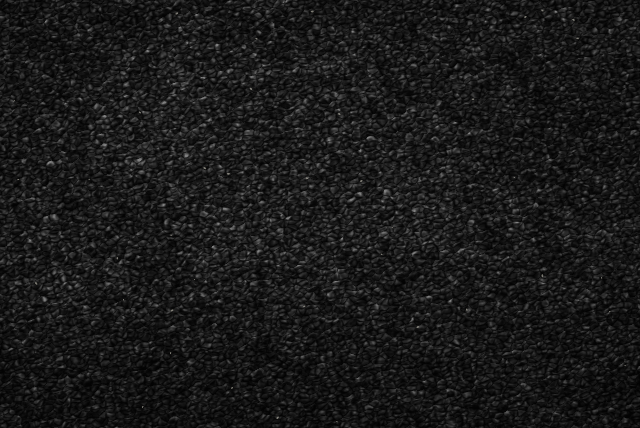
A WebGL 1 fragment shader for this texture:

```glsl
precision highp float;

// Dark asphalt: small tilted stones packed in black binder under dim light.
// Cellular stones give shapes and crevices, gradient noise adds rough relief,
// and the summed relief is turned into grey by an exponential tone curve.

uniform vec2 u_resolution;

const float TAU = 6.28318;
const float TILT = 0.24;                      // stones rise to the right
const vec2 STONE_DENSITY = vec2(60.0, 95.0);  // stones per canvas height
const vec2 LIGHT_CENTRE = vec2(0.42, 0.62);
const vec3 FLECK_COLOUR = vec3(0.62, 0.61, 0.57);

float hash(vec2 p) {
    vec3 q = fract(vec3(p.xyx) * 0.1031);
    q += dot(q, q.yzx + 33.33);
    return fract((q.x + q.y) * q.z);
}

vec2 hash2(vec2 p) {
    return vec2(hash(p), hash(p + vec2(71.7, 193.1)));
}

mat2 rotation(float angle) {
    float c = cos(angle);
    float s = sin(angle);
    return mat2(c, -s, s, c);
}

float cornerSlope(vec2 corner, vec2 offset) {
    float angle = TAU * hash(corner);
    return dot(vec2(cos(angle), sin(angle)), offset);
}

// Gradient noise, centred on zero
float gradientNoise(vec2 p) {
    vec2 i = floor(p);
    vec2 f = p - i;
    vec2 w = f * f * f * (f * (f * 6.0 - 15.0) + 10.0);
    vec2 e = vec2(1.0, 0.0);
    float low = mix(cornerSlope(i, f), cornerSlope(i + e.xy, f - e.xy), w.x);
    float high = mix(cornerSlope(i + e.yx, f - e.yx),
                     cornerSlope(i + e.xx, f - e.xx), w.x);
    return mix(low, high, w.y);
}

// Nearest stone: x = gap to its neighbour, y = height above centre, z = tone
vec3 stoneCell(vec2 p) {
    vec2 cell = floor(p);
    float nearest = 8.0;
    float second = 8.0;
    float rise = 0.0;
    float tone = 0.0;
    for (int y = -1; y <= 1; y++) {
        for (int x = -1; x <= 1; x++) {
            vec2 id = cell + vec2(float(x), float(y));
            vec2 away = p - id - hash2(id + 200.0);
            float d = length(away);
            if (d < nearest) {
                second = nearest;
                nearest = d;
                rise = away.y;
                tone = hash(id + 517.0);
            } else {
                second = min(second, d);
            }
        }
    }
    return vec3(second - nearest, rise, tone);
}

// Roughness of the stones and binder, about unit spread around zero
float stoneRelief(vec2 p) {
    vec2 warp = vec2(gradientNoise(p * 45.0 + 300.0),
                     gradientNoise(p * 45.0 + 700.0));
    vec2 q = rotation(TILT) * p + 0.006 * warp;
    vec3 stone = stoneCell(q * STONE_DENSITY + 40.0);
    float body = smoothstep(0.0, 0.45, stone.x) - 0.55;
    float relief = 1.4 * body + stone.y + 1.2 * (stone.z - 0.5);
    relief += 2.2 * gradientNoise(q * vec2(72.0, 112.0) + 150.0);
    relief += 1.8 * gradientNoise(q * vec2(125.0, 160.0) + 450.0);
    return relief + 0.8 * gradientNoise(q * vec2(16.0, 24.0) + 90.0);
}

// Broad light, falling off to the corners and the lower edge
float broadLight(vec2 uv, vec2 p) {
    float falloff = length((uv - LIGHT_CENTRE) * vec2(0.85, 1.0));
    float shade = 0.45 - 1.15 * falloff - 0.2 * smoothstep(0.45, 0.0, uv.y);
    return shade + 0.5 * gradientNoise(p * 3.5 + 20.0);
}

// Rare bright mineral chips, at most one per coarse cell
float mineralFleck(vec2 p, float density, float chance) {
    vec2 id = floor(p * density);
    vec2 centre = (id + 0.2 + 0.6 * hash2(id + 900.0)) / density;
    vec2 q = rotation(TAU * hash(id + 60.0)) * (p - centre);
    float radius = mix(0.0018, 0.0042, hash(id + 33.0));
    float d = length(q * vec2(1.0, 1.6));
    float present = step(1.0 - chance, hash(id + 810.0));
    return present * (1.0 - smoothstep(0.4 * radius, radius + 0.001, d));
}

void main() {
    vec2 uv = gl_FragCoord.xy / u_resolution;
    vec2 p = gl_FragCoord.xy / u_resolution.y;
    float tone = stoneRelief(p) + broadLight(uv, p);
    float grey = clamp(0.1 * exp(0.53 * tone) - 0.014, 0.012, 0.5);
    float fleck = mineralFleck(p, 16.0, 0.09);
    vec3 colour = mix(vec3(grey), FLECK_COLOUR, 0.75 * fleck);
    gl_FragColor = vec4(colour, 1.0);
}
```
